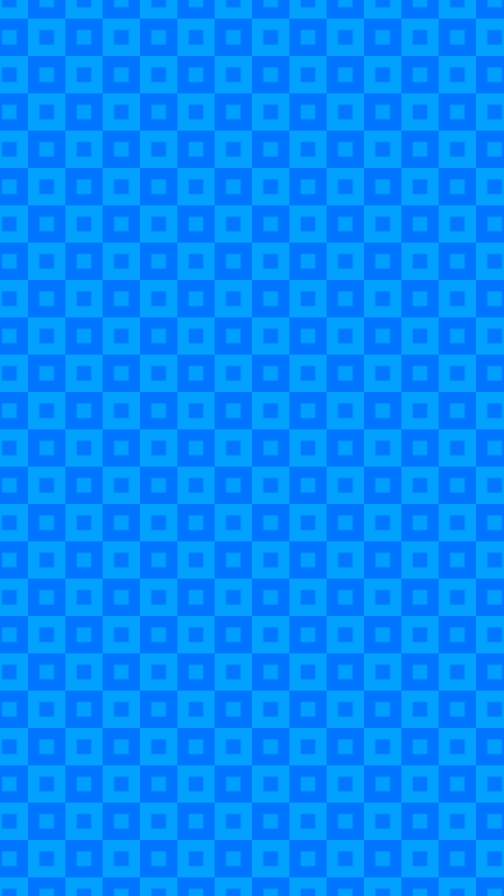
Write a Shadertoy shader that draws this pattern.

```glsl
// Two-tone blue checkerboard, centred on the canvas, 24 cells to its height.
// Each cell holds a small, slightly soft square in the opposite tone.
// The checker is a product of two filtered square waves; the inset is a box distance.

#define CELLS_DOWN    24.0
#define GRID_SHIFT    vec2(0.0, 0.5)
#define INSET_HALF    0.195
#define INSET_ROUND   0.035
#define INSET_SOFT    0.055
#define LIGHT_BLUE    vec3(0.008, 0.630, 1.0)
#define DARK_BLUE     vec3(0.000, 0.460, 1.0)
#define INSET_LIGHT   vec3(0.008, 0.621, 1.0)
#define INSET_DARK    vec3(0.000, 0.470, 1.0)

// Signed distance to a rounded square centred on the origin
float roundedSquare(vec2 p, float halfSize, float radius) {
    vec2 d = abs(p) - halfSize + radius;
    return length(max(d, 0.0)) + min(max(d.x, d.y), 0.0) - radius;
}

// Per-axis wave: +1 in even cells, -1 in odd ones, smoothed over one pixel
vec2 cellWave(vec2 grid, float pixel) {
    vec2 parity = 1.0 - 2.0 * mod(floor(grid), 2.0);
    vec2 edgeDistance = 0.5 - abs(fract(grid) - 0.5);
    return parity * clamp(2.0 * edgeDistance / pixel, 0.0, 1.0);
}

void mainImage(out vec4 fragColor, in vec2 fragCoord) {
    // Grid coordinates, one unit per cell
    float pixel = CELLS_DOWN / iResolution.y;
    vec2 grid = (fragCoord - 0.5 * iResolution.xy) * pixel + GRID_SHIFT;

    // Checkerboard
    vec2 wave = cellWave(grid, pixel);
    float darkCell = 0.5 + 0.5 * wave.x * wave.y;
    vec3 color = mix(LIGHT_BLUE, DARK_BLUE, darkCell);

    // Inset square in the opposite tone
    float inset = roundedSquare(fract(grid) - 0.5, INSET_HALF, INSET_ROUND);
    float blur = max(pixel, INSET_SOFT);
    float coverage = clamp(0.5 - inset / blur, 0.0, 1.0);
    color = mix(color, mix(INSET_DARK, INSET_LIGHT, darkCell), coverage);

    fragColor = vec4(color, 1.0);
}
```
